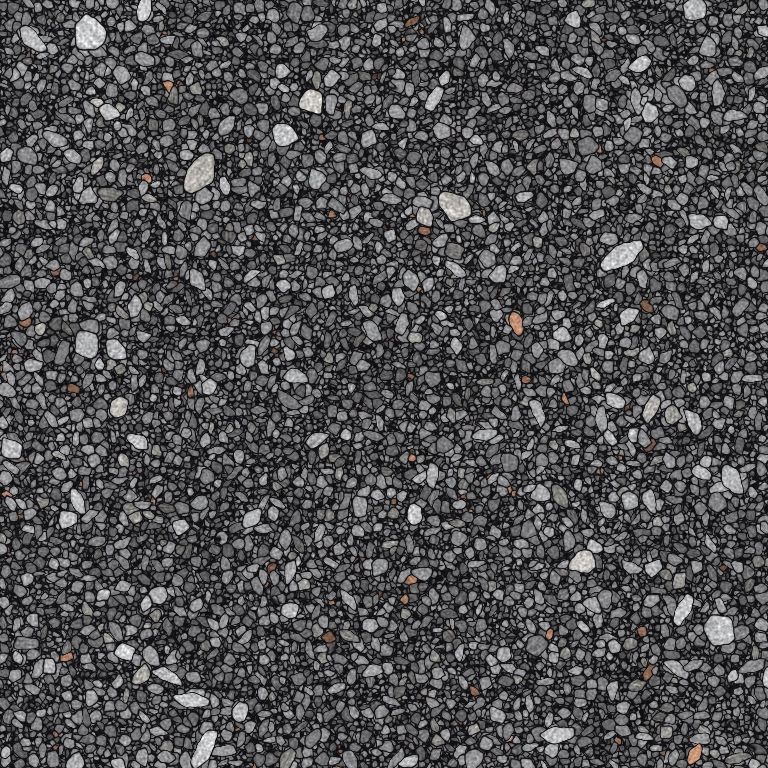
Reproduce this texture procedurally as a WebGL 1 fragment shader.

```glsl
precision highp float;
// Dark asphalt gravel: packed angular grey stones in black gaps, a few pale or rusty ones.

uniform vec2 u_resolution;

#define FINE_CELLS 128.0   // grid cells across the canvas, per stone size
#define MID_CELLS 66.0
#define LARGE_CELLS 36.0
#define HUGE_CELLS 14.0
#define GAP 0.0015         // soft dark seam at a stone's edge
#define MOAT 0.0017        // dark ring a stone casts on those below
#define GRAIN 0.34         // mineral speckle
#define STRATA 0.24        // streaks along a stone
#define RUST_SHARE 0.009
#define GAP_COLOUR vec3(0.07, 0.07, 0.08)
#define RUST_COLOUR vec3(1.2, 0.89, 0.72)

vec3 hash3(vec2 p) {
  vec3 q = fract(p.xyx * vec3(0.1031, 0.1030, 0.0973));
  q += dot(q, q.yxz + 33.33);
  return fract((q.xxy + q.yzz) * q.zyx);
}

float cornerSlope(vec2 corner, vec2 offset) {
  return dot(hash3(corner).xy * 2.0 - 1.0, offset);
}

float gradientNoise(vec2 p) {
  vec2 i = floor(p), f = p - i;
  vec2 u = f * f * f * (f * (f * 6.0 - 15.0) + 10.0);
  vec2 e = vec2(1.0, 0.0);
  return mix(
    mix(cornerSlope(i, f), cornerSlope(i + e, f - e), u.x),
    mix(cornerSlope(i + e.yx, f - e.yx), cornerSlope(i + e.xx, f - e.xx), u.x), u.y);
}

// Rounded irregular hexagon: 1 on its outline, 0 at the centre.
float stoneGauge(vec2 q, float seed) {
  float sum = 0.0;
  for (int k = 0; k < 6; k++) {
    float side = float(k);
    float vary = fract(seed * (17.3 + 9.7 * side) + side * 0.37);
    float angle = (side + 0.7 * (vary - 0.5)) * 1.0472;
    float reach = 0.78 + 0.36 * fract(vary * 7.1);
    float x = max(dot(q, vec2(cos(angle), sin(angle))) / reach, 0.0);
    x *= x;
    x *= x;
    sum += x * x;
  }
  return pow(sum + 1e-6, 0.125);
}

// Lays one size class of stones over the ground.
vec3 layStones(vec3 ground, vec2 uv, float cells, float density, float radius, vec2 tones) {
  vec2 p = uv * cells;
  float nearest = 9.0, second = 9.0;
  vec2 local = vec2(0.0), stoneId = vec2(0.0);

  for (int y = -1; y <= 1; y++) {
    for (int x = -1; x <= 1; x++) {
      vec2 id = floor(p) + vec2(float(x), float(y)) + cells;
      vec3 place = hash3(id);
      if (place.z > density) continue;
      vec3 form = hash3(id + 211.0);
      float angle = 0.5 + 3.1416 * form.x;
      float size = radius * mix(0.65, 1.15, form.z);
      float stretch = sqrt(mix(1.0, 2.5, form.y * form.y));
      vec2 d = p + cells - id - 0.5 - (place.xy - 0.5) * 0.8;
      float c = cos(angle), s = sin(angle);
      vec2 q = vec2(c * d.x + s * d.y, c * d.y - s * d.x) / size;
      q *= vec2(1.0 / stretch, stretch);
      float dist = (stoneGauge(q, form.x + form.z) - 1.0) * size;
      if (dist < nearest) {
        second = nearest;
        nearest = dist;
        local = q;
        stoneId = id;
      } else {
        second = min(second, dist);
      }
    }
  }

  // Distance inside the outline and away from the neighbouring stone
  float edge = min(-nearest, 0.5 * (second - nearest)) / cells;
  float pixel = 1.0 / min(u_resolution.x, u_resolution.y);
  float cover = smoothstep(0.0, max(GAP, 0.7 * pixel), edge);
  float moat = smoothstep(-MOAT, 0.0, -nearest / cells);

  // Tone, streaks and worn rim of the stone
  vec3 look = hash3(stoneId + 503.0);
  float tone = mix(tones.x, tones.y, look.x);
  tone += STRATA * look.z * gradientNoise(local * vec2(0.9, 3.2) + stoneId * 3.7);
  tone *= mix(0.86, 1.0, smoothstep(0.0, 0.004, edge));
  vec3 tint = mix(vec3(0.995, 0.998, 1.008), vec3(1.015, 1.0, 0.975), step(0.92, look.z));
  tint = mix(tint, RUST_COLOUR, step(look.y, RUST_SHARE));
  return mix(mix(ground, GAP_COLOUR, moat), tone * tint, cover);
}

void main() {
  vec2 uv = gl_FragCoord.xy / min(u_resolution.x, u_resolution.y);

  // Slight warp roughens the outlines
  vec2 warp = vec2(gradientNoise(uv * 110.0), gradientNoise(uv * 110.0 + 47.0));
  vec2 p = uv + 0.002 * warp;

  // Loose grit in the gaps, then small stones first and large ones on top
  float grit = smoothstep(0.0, 0.35, gradientNoise(uv * 205.0 + 71.0));
  vec3 colour = GAP_COLOUR + 0.36 * grit;
  colour = layStones(colour, p, FINE_CELLS, 0.96, 0.60, vec2(0.30, 0.60));
  colour = layStones(colour, p, MID_CELLS, 0.76, 0.52, vec2(0.37, 0.64));
  colour = layStones(colour, p, LARGE_CELLS, 0.24, 0.39, vec2(0.46, 0.74));
  colour = layStones(colour, p, HUGE_CELLS, 0.13, 0.25, vec2(0.68, 0.80));

  // Mineral speckle and broad patches of light and dark
  float speckle = gradientNoise(uv * 290.0) + 0.6 * gradientNoise(uv * 171.0 + 19.0);
  float patches = gradientNoise(uv * 5.0 + 3.0);
  colour *= 1.0 + 0.12 * patches;
  colour += GRAIN * speckle * (0.12 + colour.g);
  gl_FragColor = vec4(clamp(colour, 0.05, 1.0), 1.0);
}
```
